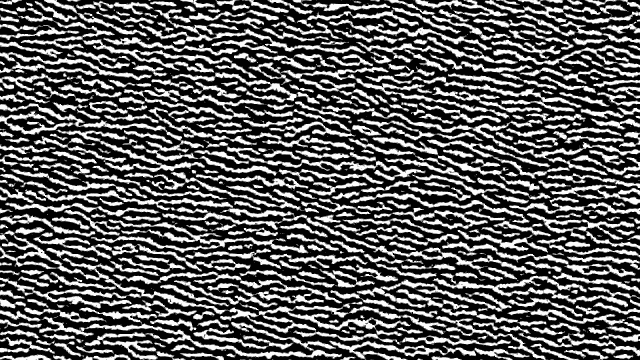
Reproduce this texture procedurally as a Shadertoy shader.

```glsl
const float TAU = 6.2831853;
const float STRIPES = 43.0;        // stripes per canvas height
const float STRIPE_SPREAD = 0.30;  // relative variation of the spacing
const float TILT = -0.15;          // mean stripe angle in radians
const float TILT_SPREAD = 0.70;    // total variation of the angle
const float CELL = 0.037;          // reach of one wavelet, in heights
const int WAVELETS = 4;            // wavelets per cell
const float EVENNESS = 0.45;       // lower gives more equal stripes
const float WOBBLE_SCALE = 105.0;  // sideways jitter per canvas height
const float WOBBLE_AMOUNT = 0.006;
const float GRAIN_SCALE = 190.0;   // ragged detail per canvas height
const float GRAIN_AMOUNT = 0.30;
const float THRESHOLD = 0.27;      // higher leaves less white
const float EDGE_WIDTH = 1.2;      // edge softness, in screen samples
const vec3 INK = vec3(0.005);
const vec3 PAPER = vec3(0.99);

float hash(vec2 p) {
    return fract(sin(dot(p, vec2(127.1, 311.7))) * 43758.5453);
}

// Smooth noise from -1 to 1
float valueNoise(vec2 p) {
    vec2 i = floor(p);
    vec2 f = fract(p);
    f = f * f * (3.0 - 2.0 * f);
    float low = mix(hash(i), hash(i + vec2(1, 0)), f.x);
    float high = mix(hash(i + vec2(0, 1)), hash(i + vec2(1, 1)), f.x);
    return 2.0 * mix(low, high, f.y) - 1.0;
}

// One short wave packet, as cosine and sine parts
vec2 wavelet(vec2 p, vec2 cell, float index) {
    vec2 seed = cell + index * vec2(17.3, 59.1);
    vec2 centre = cell + vec2(hash(seed), hash(seed + 71.7));
    vec2 offset = p - centre;
    float falloff = max(0.0, 1.0 - dot(offset, offset));
    float angle = TILT + TILT_SPREAD * (hash(seed + 133.1) - 0.5);
    float spacing = 1.0 + STRIPE_SPREAD * (hash(seed + 211.9) - 0.5);
    float across = dot(offset, vec2(-sin(angle), cos(angle))) * CELL;
    float phase = TAU * (across * STRIPES * spacing + hash(seed + 307.3));
    return falloff * falloff * falloff * vec2(cos(phase), sin(phase));
}

// Sum of the wavelets from the surrounding cells, evened out in strength
float stripeField(vec2 uv) {
    vec2 p = uv / CELL;
    vec2 home = floor(p);
    vec2 sum = vec2(0.0);
    for (int y = -1; y <= 1; y++) {
        for (int x = -1; x <= 1; x++) {
            for (int k = 0; k < WAVELETS; k++) {
                sum += wavelet(p, home + vec2(x, y), float(k));
            }
        }
    }
    return sum.x / (EVENNESS + length(sum));
}

void mainImage(out vec4 fragColor, in vec2 fragCoord) {
    vec2 uv = fragCoord / iResolution.y;

    // Stripes jittered across their length and roughened by fine grain
    float wobble = WOBBLE_AMOUNT * 0.5 * valueNoise(uv * WOBBLE_SCALE + 31.7);
    float grain = GRAIN_AMOUNT * valueNoise(uv * GRAIN_SCALE);
    float field = stripeField(uv + vec2(0.0, wobble)) + grain - THRESHOLD;

    // Hard cut with a smoothed edge
    float edge = max(EDGE_WIDTH * fwidth(field), 1e-4);
    float white = clamp(field / edge + 0.5, 0.0, 1.0);
    fragColor = vec4(mix(INK, PAPER, white), 1.0);
}
```
